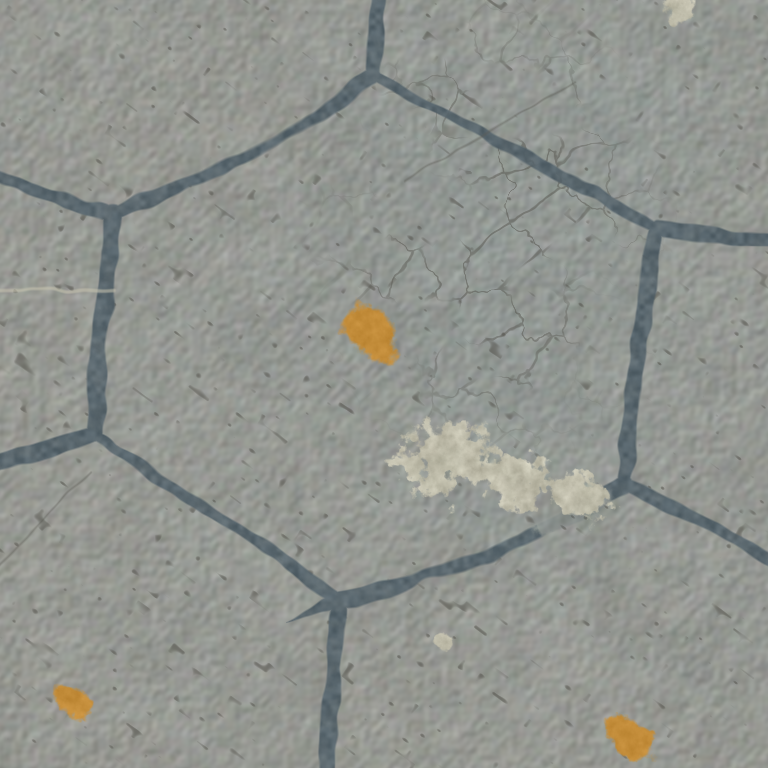
This texture is drawn by a Shadertoy shader. Its source:

```glsl
// Weathered grey plaster with a hand-painted blue-grey honeycomb, one ochre dot per cell.
// Two interleaved corner lattices are joined by tapered strokes; value noise gives
// the grain, hairline cracks, flaked plaster and worn paint.
const vec3 PLASTER = vec3(.588, .597, .575);
const vec3 COOL    = vec3(.555, .590, .582);
const vec3 INK     = vec3(.335, .390, .420);
const vec3 OCHRE   = vec3(.775, .550, .210);
const vec3 CHALK   = vec3(.790, .775, .695);
const vec3 SOOT    = vec3(.340, .335, .310);
const mat2 STEP_A   = mat2(.694, -.065, .326, -.531);  // across, down
const mat2 STEP_B   = mat2(.706, -.017, .296, -.501);
const mat2 STEP_DOT = mat2(.725, -.048, .339, -.527);
const vec2 ORIGIN_A = vec2(.488, .900);
const vec2 ORIGIN_B = vec2(.147, .720);
const vec2 ORIGIN_DOT = vec2(.482, .564);
const float THICK = .0105, THIN = .0080;   // stroke half widths
const float SAG = .016;                    // droop of the left strokes
const float CRACK_SCALE = 17.;

float hash(vec2 p) { return fract(sin(dot(p, vec2(127.1, 311.7))) * 43758.5453); }

float noise(vec2 p) {
    vec2 i = floor(p), f = fract(p);
    f = f * f * (3. - 2. * f);
    return mix(mix(hash(i), hash(i + vec2(1, 0)), f.x),
               mix(hash(i + vec2(0, 1)), hash(i + 1.), f.x), f.y);
}

float fbm(vec2 p) {
    float sum = 0., amp = .5;
    for (int k = 0; k < 4; k++) {
        sum += amp * noise(p);
        p = mat2(1.6, 1.2, -1.2, 1.6) * p + 7.3;
        amp *= .5;
    }
    return sum;
}

// Corners of the honeycomb, bent slightly away from a strict lattice
vec2 cornerA(vec2 c) {
    return ORIGIN_A + STEP_A * c
         + vec2(-.0155 * c.y * (c.y - 1.), -.126 * c.x * c.x * max(1. - c.y, 0.));
}
vec2 cornerB(vec2 c) {
    return ORIGIN_B + STEP_B * c + vec2(-.026 * c.y * (c.y - 1.), .064 * c.x * (c.x - 1.));
}

// Brush stroke from a to b with droop and a tapered overshoot
float stroke(vec2 p, vec2 a, vec2 b, float droop, float width, float tail, float soft) {
    vec2 d = b - a;
    float h = clamp(dot(p - a, d) / dot(d, d), 0., 1. + tail);
    vec2 q = a + d * h - vec2(0, droop * max(4. * h * (1. - h), 0.));
    width *= .72 + .5 * noise(vec2(h * 7., a.x * 31. + b.y * 17.));
    width *= 1. - max(h - 1., 0.) / max(tail, .001);
    return 1. - smoothstep(width - soft, width + soft, length(p - q));
}

// Distance to the borders of jittered cells
float crackDistance(vec2 p) {
    vec2 cell = floor(p), near = vec2(9);
    for (int j = -1; j <= 1; j++)
    for (int i = -1; i <= 1; i++) {
        vec2 c = cell + vec2(i, j);
        float d = length(c + vec2(hash(c), hash(c + 41.)) - p);
        near = d < near.x ? vec2(d, near.x) : vec2(near.x, min(near.y, d));
    }
    return near.y - near.x;
}

// Ragged blob, about 1 inside and 0 outside
float blob(vec2 p, vec2 centre, vec2 radius, float rough) {
    float d = length((p - centre) / radius) + rough * (fbm(p * 65.) - .47);
    return 1. - smoothstep(.82, 1.12, d);
}

void mainImage(out vec4 fragColor, in vec2 fragCoord) {
    vec2 p = fragCoord / iResolution.xy;
    float soft = max(.0018, .8 / iResolution.y);
    vec2 wob = p + .005 * (vec2(noise(p * 45.), noise(p * 45. + 19.)) - .5)
                 + .009 * (vec2(noise(p * 11.), noise(p * 11. + 5.)) - .5);

    // Plaster: broad tint, diagonal brushing and embossed grain
    vec2 brushed = mat2(.8, .6, -.6, .8) * p * vec2(1, 1);
    float cool = smoothstep(.45, 0., length((p - vec2(.68, .68)) * vec2(1, .8)));
    vec3 col = mix(PLASTER, COOL, cool * .65 + .5 * (fbm(p * 6.) - .47));
    col += .06 * (fbm(p * 24.) - .47) + .05 * (noise(brushed * vec2(150, 60)) - .5);
    col += .075 * (noise(p * 130.) - noise(p * 130. + vec2(.5, -.5)));
    col += .02 * (vec3(noise(p * 90.), noise(p * 90. + 31.), noise(p * 90. + 67.)) - .5);

    // Hairline cracks and sparse pits
    float zone = smoothstep(.30, .10, length((p - vec2(.64, .70)) * vec2(1.1, .85)));
    float crack = 1. - smoothstep(.015, .075, crackDistance(wob * CRACK_SCALE + fbm(p * 25.)));
    col = mix(col, SOOT, .5 * crack * zone * smoothstep(.38, .65, noise(p * 19. + 3.)));
    float pitZone = smoothstep(.09, .0, length(p - vec2(.05, .52)));
    col = mix(col, SOOT, .6 * smoothstep(.86 - .12 * pitZone, 1., noise(brushed * vec2(70, 110))));

    // Honeycomb: three strokes leave every A corner
    float ink = 0.;
    for (int j = 0; j <= 2; j++)
    for (int i = -1; i <= 1; i++) {
        vec2 c = vec2(i, j), a = cornerA(c);
        float tail = (i == 0 && j == 1) ? .18 : 0.;
        ink = max(ink, stroke(wob, a, cornerB(c), SAG, THICK, tail, soft));
        ink = max(ink, stroke(wob, a, cornerB(c + vec2(1, 0)), 0., THIN, 0., soft));
        ink = max(ink, stroke(wob, a, cornerB(c + vec2(1, -1)), 0., THICK, 0., soft));
    }
    float worn = blob(p, vec2(.745, .335), vec2(.06, .04), .8);
    ink *= (.74 + .4 * fbm(p * 85.)) * (1. - .8 * worn);
    col = mix(col, INK + .10 * (noise(p * 140.) - .5), min(ink, 1.));

    // Ochre dots, largest in the middle cell
    for (int j = -1; j <= 1; j++)
    for (int i = -1; i <= 1; i++) {
        vec2 c = vec2(i, j), q = p - ORIGIN_DOT - STEP_DOT * c;
        vec2 size = vec2(.042, .029) * (1. - .22 * abs(float(j)) - .12 * abs(float(i)));
        float dab = blob(mat2(.77, .64, -.64, .77) * q + c * 3., c * 3., size, 1.1);
        if (i == 0 && j == 0) dab = blob(mat2(.6, .8, -.8, .6) * q, vec2(0), size, .9);
        col = mix(col, OCHRE + .13 * (fbm(p * 90.) - .47), .95 * dab);
    }

    // Flaked chalk and fine scratches
    float flake = max(blob(p, vec2(.579, .164), vec2(.012), 1.5), blob(p, vec2(.885, .99), vec2(.02), 1.5));
    for (int k = 0; k < 3; k++) {
        float f = float(k);
        flake = max(flake, blob(p, vec2(.586 + .084 * f, .403 - .025 * f), vec2(.054, .044) - .009 * f, 2.2));
    }
    col = mix(col, CHALK + .3 * (fbm(p * 80.) - .47), .85 * flake);
    float pale = stroke(wob, vec2(-.1, .622), vec2(.148, .624), 0., .0022, 0., soft);
    float dark = max(stroke(wob, vec2(.75, .895), vec2(.53, .765), 0., .0014, 0., soft),
                     stroke(wob, vec2(-.02, .25), vec2(.12, .385), 0., .0012, 0., soft));
    col = mix(mix(col, CHALK, .55 * pale), SOOT, .4 * dark);
    fragColor = vec4(clamp(col, 0., 1.), 1.);
}
```
